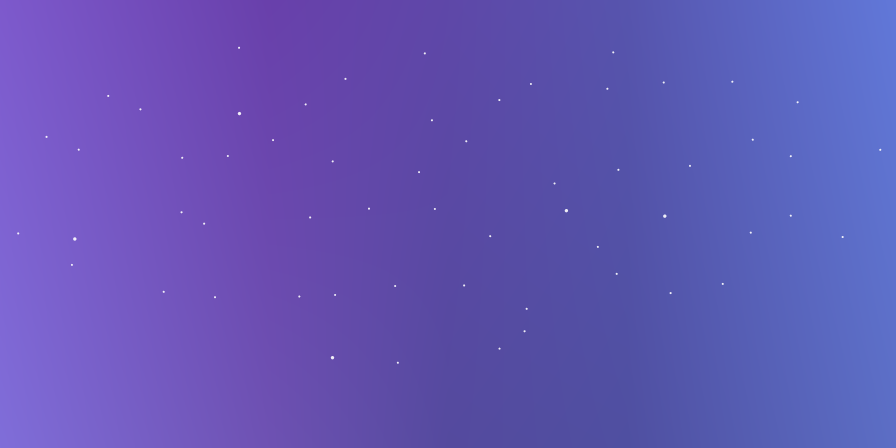
This background is drawn by a Shadertoy shader. Its source:

```glsl
// Violet to blue gradient sky with a loose oval field of small white stars.

vec2 hash22(vec2 p) {
    vec3 q = fract(p.xyx * vec3(0.1031, 0.1030, 0.0973));
    q += dot(q, q.yzx + 33.33);
    return fract((q.xx + q.yz) * q.zy);
}

// Horizontal blend through five colours placed at x = 0, 0.3, 0.5, 0.7 and 1.
vec3 ramp(float x, vec3 left, vec3 midLeft, vec3 middle, vec3 midRight, vec3 right) {
    vec3 color = mix(left, midLeft, clamp(x / 0.3, 0.0, 1.0));
    color = mix(color, middle, clamp((x - 0.3) / 0.2, 0.0, 1.0));
    color = mix(color, midRight, clamp((x - 0.5) / 0.2, 0.0, 1.0));
    return mix(color, right, clamp((x - 0.7) / 0.3, 0.0, 1.0));
}

vec3 skyColor(vec2 uv) {
    vec3 top = ramp(uv.x, vec3(0.49, 0.35, 0.80), vec3(0.41, 0.25, 0.67),
                    vec3(0.37, 0.28, 0.66), vec3(0.34, 0.33, 0.68), vec3(0.38, 0.47, 0.85));
    vec3 bottom = ramp(uv.x, vec3(0.50, 0.43, 0.85), vec3(0.43, 0.32, 0.70),
                       vec3(0.33, 0.29, 0.62), vec3(0.31, 0.31, 0.63), vec3(0.36, 0.43, 0.77));
    return mix(bottom, top, uv.y);
}

// One jittered star per cell; returns its coverage at p.
float starField(vec2 p, float pixel) {
    const float cellSize = 1.0 / 7.0;
    vec2 cell = floor(p / cellSize);
    vec2 star = (cell + 0.12 + 0.76 * hash22(cell + 7.0)) * cellSize;

    // Keep only stars inside the oval, and enlarge a few of them.
    vec2 oval = (star - vec2(1.0, 0.57)) / vec2(1.05, 0.39);
    float inside = step(dot(oval, oval), 1.0);
    float radius = mix(0.0022, 0.0037, step(0.9, hash22(cell + 41.0).x));
    return inside * clamp(0.5 + (radius - distance(p, star)) / pixel, 0.0, 1.0);
}

void mainImage(out vec4 fragColor, in vec2 fragCoord) {
    vec2 uv = fragCoord / iResolution.xy;
    vec2 p = uv * vec2(2.0, 1.0);
    float pixel = 1.0 / iResolution.y;

    vec3 color = skyColor(uv);
    color = mix(color, vec3(1.0), 0.9 * starField(p, pixel));
    fragColor = vec4(color, 1.0);
}
```
